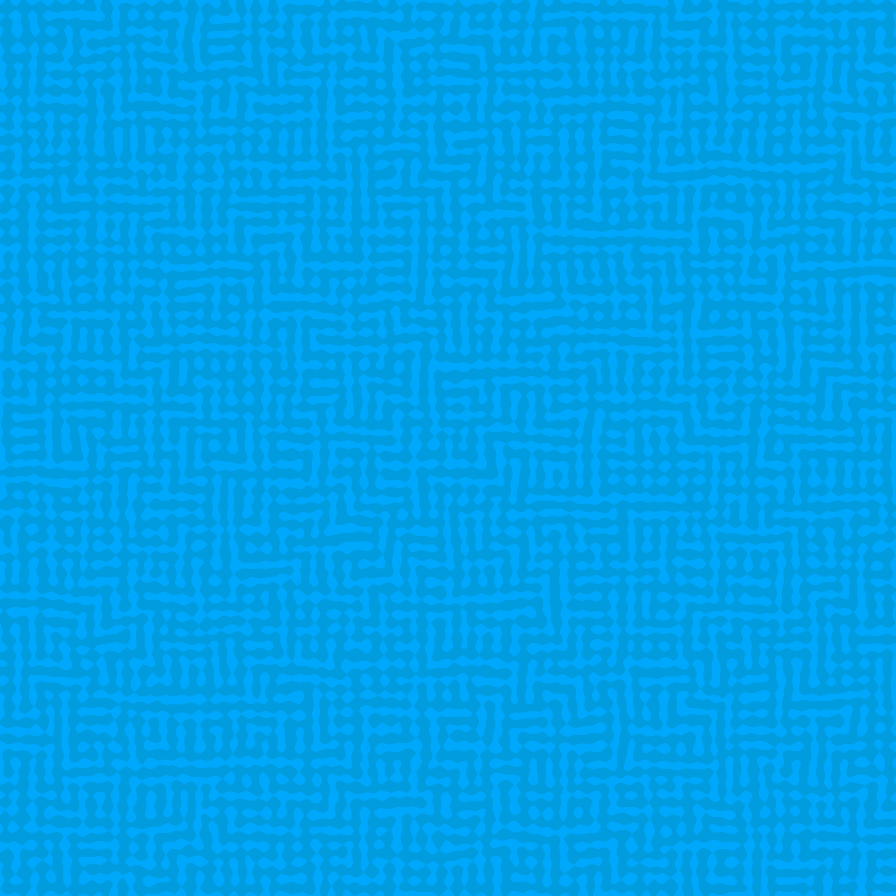
Reproduce this texture procedurally as a WebGL 1 fragment shader.

```glsl
precision highp float;
// Two-tone blue woven labyrinth: short horizontal and vertical strokes, corners and dots.
// Two crossed cosine waves, bent by gradient noise, are blended by a noisy local
// direction; the sum, roughened by finer noise, is cut at a soft threshold.

#define BASE_COLOR vec3(0.0, 0.61, 0.87)
#define STROKE_COLOR vec3(0.0, 0.66, 0.99)
#define STROKES 54.0       // stroke periods across the canvas
#define PATCHES 27.0       // direction patches across the canvas
#define WARP_SCALE 17.0    // noise cells of the bending
#define WARP_AMOUNT 2.4    // bending, in radians of phase
#define ROUGH_SCALE 62.0   // noise cells of the roughness
#define ROUGHNESS 0.85
#define DIRECTIONALITY 0.27 // 0 gives only dots, 0.5 only strokes
#define THRESHOLD 0.13
#define SOFTNESS 0.15

const float TAU = 6.2831853;

uniform vec2 u_resolution;

// Unit gradient with a pseudo-random angle for a lattice point
vec2 latticeGradient(vec2 cell) {
  vec3 p = fract(cell.xyx * vec3(0.1031, 0.1030, 0.0973));
  p += dot(p, p.yzx + 33.33);
  float angle = TAU * fract((p.x + p.y) * p.z);
  return vec2(cos(angle), sin(angle));
}

// Gradient noise, roughly -0.7 to 0.7
float gradientNoise(vec2 p) {
  vec2 cell = floor(p);
  vec2 f = p - cell;
  vec2 fade = f * f * f * (f * (f * 6.0 - 15.0) + 10.0);
  vec2 e = vec2(1.0, 0.0);
  float a = dot(latticeGradient(cell), f);
  float b = dot(latticeGradient(cell + e.xy), f - e.xy);
  float c = dot(latticeGradient(cell + e.yx), f - e.yx);
  float d = dot(latticeGradient(cell + e.xx), f - e.xx);
  return mix(mix(a, b, fade.x), mix(c, d, fade.x), fade.y);
}

// Signed labyrinth field: high inside the strokes
float weave(vec2 uv) {
  vec2 bend = vec2(gradientNoise(uv * WARP_SCALE + 17.3),
                   gradientNoise(uv * WARP_SCALE + 71.9));
  vec2 waves = cos(uv * STROKES * TAU + bend * WARP_AMOUNT);
  float patchNoise = gradientNoise(uv * PATCHES + 41.7);
  float direction = smoothstep(-0.4, 0.4, patchNoise) * 2.0 - 1.0;
  float rough = gradientNoise(uv * ROUGH_SCALE + 103.1);
  return mix(waves.x, waves.y, 0.5 + DIRECTIONALITY * direction) + ROUGHNESS * rough;
}

void main() {
  vec2 uv = gl_FragCoord.xy / min(u_resolution.x, u_resolution.y);
  float stroke = smoothstep(THRESHOLD - SOFTNESS, THRESHOLD + SOFTNESS, weave(uv));
  gl_FragColor = vec4(mix(BASE_COLOR, STROKE_COLOR, stroke), 1.0);
}
```
